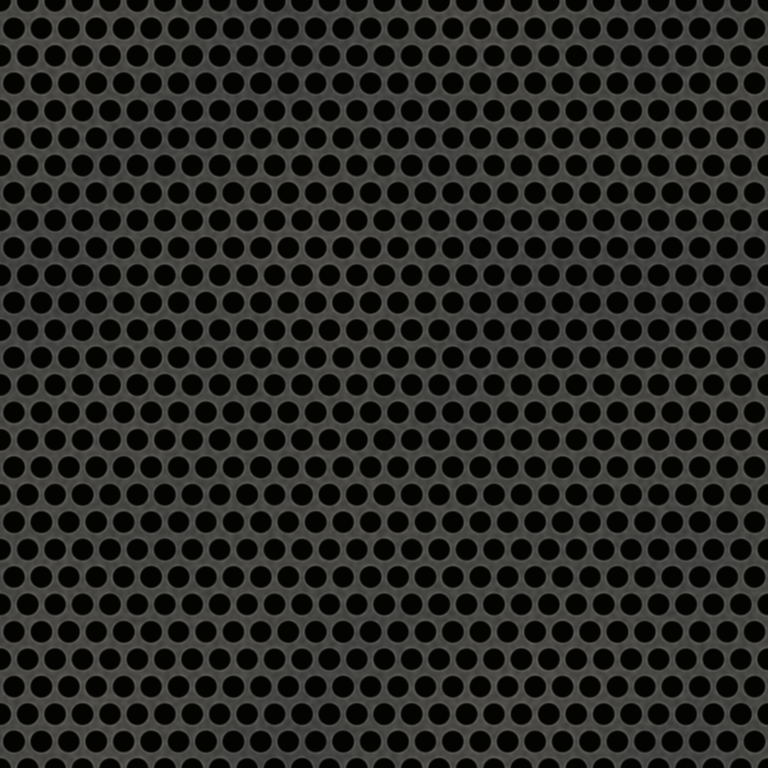
Reproduce this pattern procedurally as a three.js fragment shader.

```glsl
// Dark perforated metal sheet: 28 by 28 round holes in staggered rows.
// Each hole is a distance field with a soft edge and a faint light rim;
// wrapping gradient noise gives the metal fine grain and broad shading.
varying vec2 vUv;

const float REPEATS = 28.0;                     // even, so the stagger wraps
const vec2 LATTICE_OFFSET = vec2(0.01, -0.035); // in cells
const float HOLE_RADIUS = 0.387;                // in cells
const float EDGE_SOFTNESS = 0.043;
const vec3 HOLE_COLOR = vec3(0.012, 0.012, 0.007);
const vec3 METAL_COLOR = vec3(0.272, 0.271, 0.260);
const vec3 RIM_LIGHT = vec3(0.048, 0.048, 0.046);

float hash(vec2 p) {
  vec3 q = fract(p.xyx * vec3(0.1031, 0.1030, 0.0973));
  q += dot(q, q.yzx + 33.33);
  return fract((q.x + q.y) * q.z);
}

// Dot product of a random unit gradient with the offset from its corner.
float cornerGradient(vec2 corner, vec2 offset, float period) {
  float angle = 6.28319 * hash(mod(corner, period));
  return dot(vec2(cos(angle), sin(angle)), offset);
}

// Gradient noise that repeats after a whole number of cells.
float gradientNoise(vec2 uv, float period) {
  vec2 p = uv * period;
  vec2 i = floor(p);
  vec2 f = p - i;
  vec2 w = f * f * f * (f * (f * 6.0 - 15.0) + 10.0);
  vec2 e = vec2(1.0, 0.0);
  float low = mix(cornerGradient(i, f, period),
                  cornerGradient(i + e.xy, f - e.xy, period), w.x);
  float high = mix(cornerGradient(i + e.yx, f - e.yx, period),
                   cornerGradient(i + e.xx, f - e.xx, period), w.x);
  return mix(low, high, w.y);
}

// Offset from the nearest hole centre (xy) and its wrapped index (zw).
vec4 staggeredCell(vec2 uv, float repeats, vec2 offset) {
  vec2 p = uv * repeats - offset;
  float row = floor(p.y + 0.5);
  p.x -= 0.5 * mod(row, 2.0);
  vec2 index = vec2(floor(p.x + 0.5), row);
  return vec4(p - index, mod(index, repeats));
}

// Light ring that fades out before the cell border.
float rimMask(float dist, float inner, float peak, float outer) {
  return smoothstep(inner, peak, dist) * (1.0 - smoothstep(peak, outer, dist));
}

vec3 metalSurface(vec2 uv, float rim) {
  float broad = gradientNoise(uv, 4.0);
  float grain = gradientNoise(uv, 112.0);
  float shade = 1.0 + 0.10 * broad + 0.20 * grain;
  vec3 tint = vec3(1.0 + 0.03 * broad, 1.0, 1.0 - 0.03 * broad);
  return (METAL_COLOR + RIM_LIGHT * rim) * shade * tint;
}

void main() {
  vec4 cell = staggeredCell(vUv, REPEATS, LATTICE_OFFSET);
  float dist = length(cell.xy);

  // Slight size variation between holes
  float radius = HOLE_RADIUS + 0.012 * (hash(cell.zw) - 0.5);
  float metal = smoothstep(radius - EDGE_SOFTNESS, radius + EDGE_SOFTNESS, dist);
  float rim = rimMask(dist, 0.40, 0.45, 0.50);

  gl_FragColor = vec4(mix(HOLE_COLOR, metalSurface(vUv, rim), metal), 1.0);
}
```
